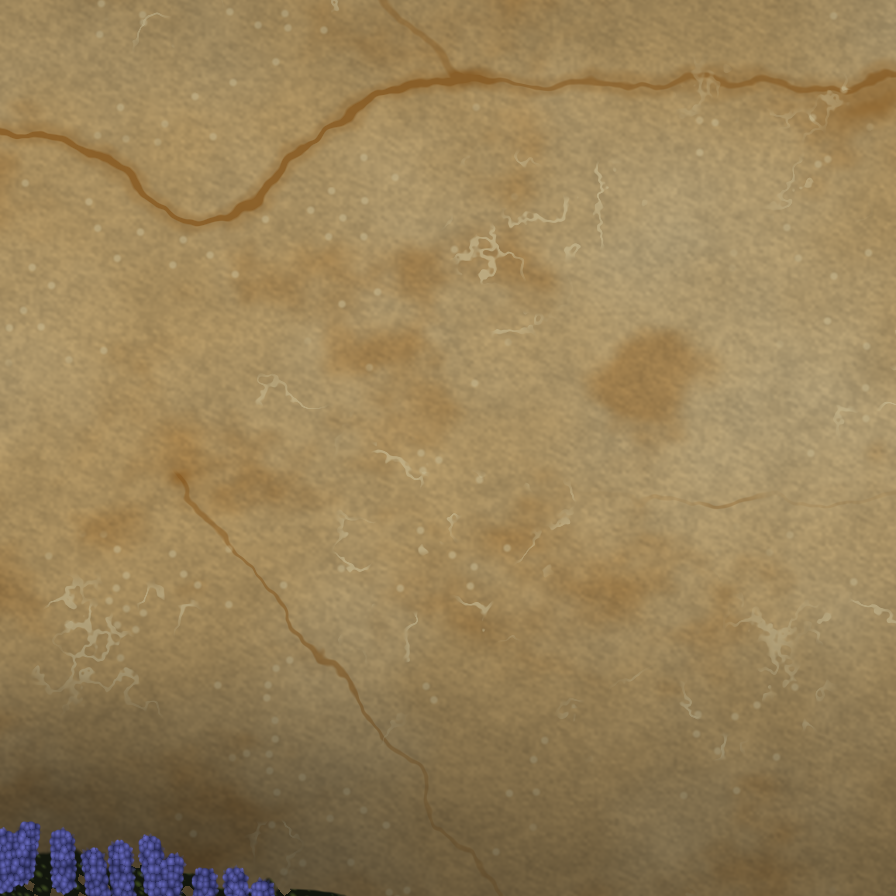
Write a three.js fragment shader that draws this texture.

```glsl
// Weathered ochre plaster with rusty cracks, pale chips and a dark lower edge.
// Layered noise tints the wall, warped curves cut the cracks, and capsules
// with cellular petals and leaves form the blue flower spikes in the corner.
varying vec2 vUv;

const vec3 OCHRE = vec3(0.655, 0.550, 0.365);
const vec3 PALE = vec3(0.680, 0.605, 0.450);
const vec3 STAIN = vec3(0.590, 0.435, 0.225);
const vec3 RUST = vec3(0.540, 0.365, 0.145);
const vec3 CHIP = vec3(0.770, 0.710, 0.550);
const vec3 LEAF_DARK = vec3(0.070, 0.085, 0.050);
const vec3 LEAF_LIGHT = vec3(0.220, 0.270, 0.120);
const vec3 PETAL_DARK = vec3(0.150, 0.160, 0.330);
const vec3 PETAL_LIGHT = vec3(0.400, 0.410, 0.740);
const float GRAIN = 0.085;
const float CRACK_WIDTH = 0.0055;
const float BOTTOM_SHADE = 0.31;
const float CORNER_SHADE = 0.36;
const int SPIKES = 11;

float hash(vec2 p) {
  vec3 q = fract(vec3(p.xyx) * 0.1031);
  q += dot(q, q.yzx + 33.33);
  return fract((q.x + q.y) * q.z);
}

float noise(vec2 p) {
  vec2 i = floor(p), f = fract(p);
  f = f * f * (3.0 - 2.0 * f);
  return mix(mix(hash(i), hash(i + vec2(1, 0)), f.x),
             mix(hash(i + vec2(0, 1)), hash(i + vec2(1, 1)), f.x), f.y);
}

float fbm(vec2 p) {
  float sum = 0.0, amp = 0.533;
  for (int i = 0; i < 4; i++) {
    sum += amp * noise(p);
    p = mat2(1.6, 1.2, -1.2, 1.6) * p + 7.3;
    amp *= 0.5;
  }
  return sum;
}

// Cellular noise: distance to the nearest point and that point's random id
vec2 cells(vec2 p) {
  vec2 base = floor(p), best = vec2(9.0, 0.0);
  for (int y = -1; y <= 1; y++)
    for (int x = -1; x <= 1; x++) {
      vec2 c = base + vec2(x, y);
      vec2 site = c + 0.15 + 0.7 * vec2(hash(c), hash(c + 41.7));
      float d = length(p - site);
      if (d < best.x) best = vec2(d, hash(c + 83.1));
    }
  return best;
}

float stroke(float d, float width) {
  return 1.0 - smoothstep(width * 0.3, width, abs(d));
}

float spot(vec2 p, vec2 center, vec2 size) {
  vec2 q = (p - center) / size;
  return exp(-dot(q, q));
}

float span(float lo, float hi, float soft, float t) {
  return smoothstep(lo - soft, lo + soft, t) * (1.0 - smoothstep(hi - soft, hi + soft, t));
}

// Height of the long upper crack: a sagging left half and a level right half
float crackHeight(float x) {
  float dip = (x - 0.23) / 0.115;
  return mix(0.862, 0.908, smoothstep(0.27, 0.46, x)) - 0.112 * exp(-dip * dip);
}

vec3 plaster(vec2 p) {
  float blotch = fbm(p * 5.0 + 3.1);
  float glow = spot(p, vec2(0.72, 0.62), vec2(0.28, 0.32));
  vec3 col = mix(OCHRE, PALE, clamp(0.75 * glow + 1.6 * (blotch - 0.5), 0.0, 1.0));
  float stain = smoothstep(0.53, 0.78, fbm(p * vec2(7.0, 8.5) + 19.0));
  col = mix(col, STAIN, 0.6 * stain);
  vec2 g = mat2(0.9, 0.42, -0.42, 0.9) * p;
  float grain = 0.6 * noise(g * vec2(130.0, 230.0)) + 0.4 * noise(p * 260.0 + 5.0) - 0.5;
  return col * (1.0 + GRAIN * 2.0 * grain + 0.12 * (fbm(p * 24.0) - 0.5));
}

vec3 addCracks(vec3 col, vec2 p) {
  vec2 w = p + 0.045 * (vec2(fbm(p * 15.0), fbm(p * 15.0 + 31.0)) - 0.5);
  float slope = (crackHeight(w.x + 0.005) - crackHeight(w.x - 0.005)) * 100.0;
  float d = (w.y - crackHeight(w.x)) / sqrt(1.0 + slope * slope);
  float bold = mix(0.85, 0.45, smoothstep(0.42, 0.55, p.x));
  float thick = CRACK_WIDTH * (0.7 + 0.8 * noise(p * 22.0));
  float rust = bold * stroke(d, thick) + 0.28 * stroke(d, 0.02);
  rust += 0.7 * spot(w, vec2(0.97, 0.878), vec2(0.075, 0.022));
  rust += 0.6 * spot(w, vec2(0.515, 0.912), vec2(0.025, 0.014));
  float branch = w.x - 0.44 - 0.75 * (1.0 - w.y);
  rust += 0.4 * stroke(branch, 0.009) * smoothstep(0.9, 0.92, p.y);
  float lower = (w.x - 0.2 - 0.75 * (0.479 - w.y)) * 0.8;
  rust += 0.6 * stroke(lower, 0.0032) * (1.0 - smoothstep(0.46, 0.48, p.y)) * mix(0.5, 1.0, smoothstep(0.1, 0.25, p.y));
  rust += 0.7 * spot(w, vec2(0.2, 0.477), vec2(0.011, 0.007));
  rust += 0.35 * stroke(w.y - 0.442, 0.0035) * smoothstep(0.62, 0.75, p.x) * noise(p * 30.0);
  return mix(col, RUST, clamp(rust, 0.0, 0.9));
}

// Curled flakes follow a noise contour; small dots come from rare cells
vec3 addChips(vec3 col, vec2 p) {
  float patches = smoothstep(0.58, 0.76, noise(p * 8.5 + 12.4));
  float curl = stroke(fbm(p * 23.0 + 8.0) - 0.52, 0.035) * smoothstep(0.42, 0.7, noise(p * 30.0));
  vec2 c = cells(p * 48.0);
  float dots = (1.0 - smoothstep(0.1, 0.28, c.x)) * step(0.9, c.y) * smoothstep(0.45, 0.65, noise(p * 6.0 + 2.0));
  return mix(col, CHIP, clamp(0.75 * curl * patches + 0.6 * dots, 0.0, 0.85));
}

vec3 addFlowers(vec3 col, vec2 p) {
  vec2 leaf = cells(mat2(0.8, 0.6, -0.6, 0.8) * p * vec2(75.0, 120.0));
  float top = 0.058 - 0.17 * p.x + 0.03 * (noise(p * 60.0) - 0.5);
  float cover = (1.0 - smoothstep(top - 0.004, top + 0.004, p.y)) * step(leaf.y, 0.88);
  vec3 green = mix(LEAF_LIGHT, LEAF_DARK, smoothstep(0.05, 0.55, leaf.x + 0.45 * leaf.y));
  col = mix(col, green, cover);
  vec2 petal = cells(p * vec2(150.0, 120.0));
  float ragged = 0.005 * (petal.x - 0.4);
  for (int i = 0; i < SPIKES; i++) {
    float n = float(i), r = hash(vec2(n, 4.0));
    float x = 0.004 + 0.032 * n + 0.012 * (r - 0.5);
    float tip = 0.096 - 0.85 * x * x - 0.035 * hash(vec2(n, 9.0));
    vec2 q = p - vec2(x, tip - 0.012);
    q.x += (r - 0.5) * 0.4 * q.y;
    float along = clamp(q.y, -0.045, 0.0);
    float d = length(vec2(q.x, q.y - along)) - 0.0135 + ragged;
    float light = clamp(1.15 - 1.1 * petal.x - 0.35 * petal.y - 14.0 * abs(q.x + 0.003), 0.0, 1.0);
    col = mix(col, mix(PETAL_DARK, PETAL_LIGHT, light), 1.0 - smoothstep(-0.0015, 0.0015, d));
  }
  return col;
}

void main() {
  vec2 p = vUv;
  vec3 col = addChips(addCracks(plaster(p), p), p);
  float shade = 1.0 - BOTTOM_SHADE * (1.0 - smoothstep(-0.05, 0.42, p.y));
  shade *= 1.0 - CORNER_SHADE * spot(p, vec2(0.08, 0.03), vec2(0.36, 0.17));
  shade *= 1.0 - 0.07 * smoothstep(0.85, 1.0, p.y);
  gl_FragColor = vec4(addFlowers(col * shade, p), 1.0);
}
```
